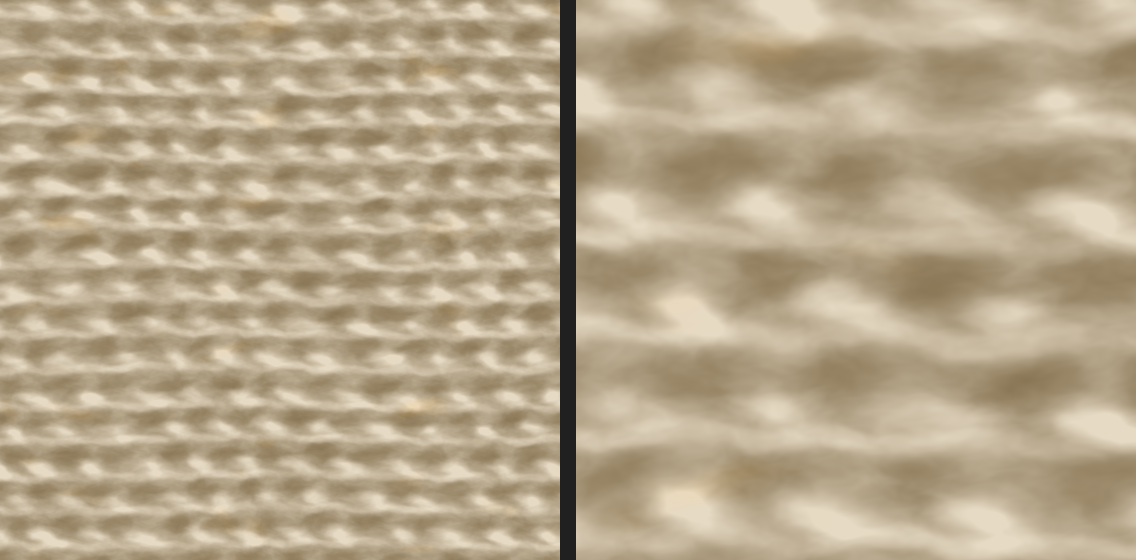
Left: the whole. Right: its middle third, enlarged.
Write a Shadertoy shader that draws this texture.

```glsl
// Coarse plain-woven linen: 11 by 16 staggered, uneven thread crossings in beige.

vec3 hash3(vec2 p) {
    vec3 q = fract(vec3(p.xyx) * vec3(0.1031, 0.1030, 0.0973) + 0.37);
    q += dot(q, q.yxz + 33.33);
    return fract((q.xxy + q.yzz) * q.zyx);
}

// Elliptical spot with a flat top and a fairly crisp rim
float spot(vec2 d, vec2 radius) {
    d /= radius;
    return exp(-pow(dot(d, d), 1.4));
}

// Smooth irregular variation built from rotated, layered sines
float layeredSines(vec2 p) {
    float sum = 0.0, amplitude = 0.5;
    for (int i = 0; i < 4; i++) {
        sum += amplitude * sin(p.x + 1.7 * sin(p.y)) * cos(p.y + 1.3 * sin(p.x));
        p = mat2(1.3, 1.1, -1.1, 1.3) * p + 2.4;
        amplitude *= 0.6;
    }
    return sum;
}

// Brightness of the cloth at p, where one unit is one crossing
float weave(vec2 p) {
    float tone = 0.35;
    for (int j = -1; j <= 1; j++) {
        float row = floor(p.y) + float(j);
        vec3 rowRandom = hash3(vec2(row + 40.0, 7.0));
        float dy = p.y - row - 0.69 - 0.12 * (rowRandom.x - 0.5);
        float x = p.x - 0.5 * mod(row, 2.0) - 0.14 * (rowRandom.y - 0.5);

        // Thin horizontal thread running under the raised crossings
        float streak = 0.36 + 0.2 * sin(2.3 * x + 40.0 * rowRandom.z)
                            * sin(0.9 * x + 25.0 * rowRandom.x);
        float sag = 0.25 + 0.04 * cos(6.2832 * x + 1.0);
        tone += streak * spot(vec2(0.0, dy + sag), vec2(1.0, 0.12));

        for (int i = -1; i <= 1; i++) {
            float column = floor(x + 0.5) + float(i);
            vec3 h = hash3(vec2(column + 20.0, row + 60.0));
            vec3 k = hash3(vec2(column + 83.0, row + 31.0));

            // Raised crossing, slanting down to the right
            vec2 d = vec2(x - column, dy) - 0.18 * (h.xy - 0.5) * vec2(1.0, 0.6);
            d.y += 0.34 * d.x;
            tone += mix(0.42, 0.86, h.z) * spot(d, vec2(mix(0.24, 0.36, k.x), 0.21));

            // Small bright fleck on the crest of the crossing
            tone += 0.3 * k.z * spot(d - vec2(0.12 * (k.x - 0.5), 0.03), vec2(0.13, 0.12));

            // Shaded hollow between two crossings
            d = vec2(x - column - 0.5, dy - 0.36) - 0.16 * (k.yz - 0.5) * vec2(1.0, 0.6);
            tone -= mix(0.3, 0.62, k.y) * spot(d, vec2(mix(0.3, 0.4, h.x), 0.27));
        }
    }
    return tone;
}

void mainImage(out vec4 fragColor, in vec2 fragCoord) {
    vec2 uv = fragCoord / iResolution.xy;
    vec2 p = uv * vec2(11.0, 16.0);

    // Slow wander of the threads, with a little local distortion
    p.x += 0.2 * sin(5.0 * uv.y + 2.0 * uv.x) + 0.09 * sin(13.0 * uv.x + 3.0 * uv.y);
    p.y += 0.06 * sin(8.0 * uv.x + 5.0 * uv.y);
    p += vec2(0.12, 0.07) * vec2(layeredSines(p * 2.1), layeredSines(p.yx * 2.0 + 4.0));

    // Uneven shading and fine fibres along the rows
    float tone = weave(p);
    tone += 0.08 * layeredSines(p * 0.7 + 9.0);
    tone += 0.22 * layeredSines(p * vec2(5.0, 6.5) + 2.0);

    // Hollows flatten out instead of sinking to black
    tone = max(tone, 0.0) + 0.7 * min(tone, 0.0);
    tone = clamp(tone, -0.28, 1.12);

    vec3 color = mix(vec3(0.61, 0.54, 0.42), vec3(0.87, 0.82, 0.73), tone);

    // Sparse warm stains
    float stain = smoothstep(0.3, 0.85, layeredSines(p * vec2(0.9, 1.3) + 17.0));
    color += stain * vec3(0.025, -0.005, -0.05);

    fragColor = vec4(color, 1.0);
}
```
